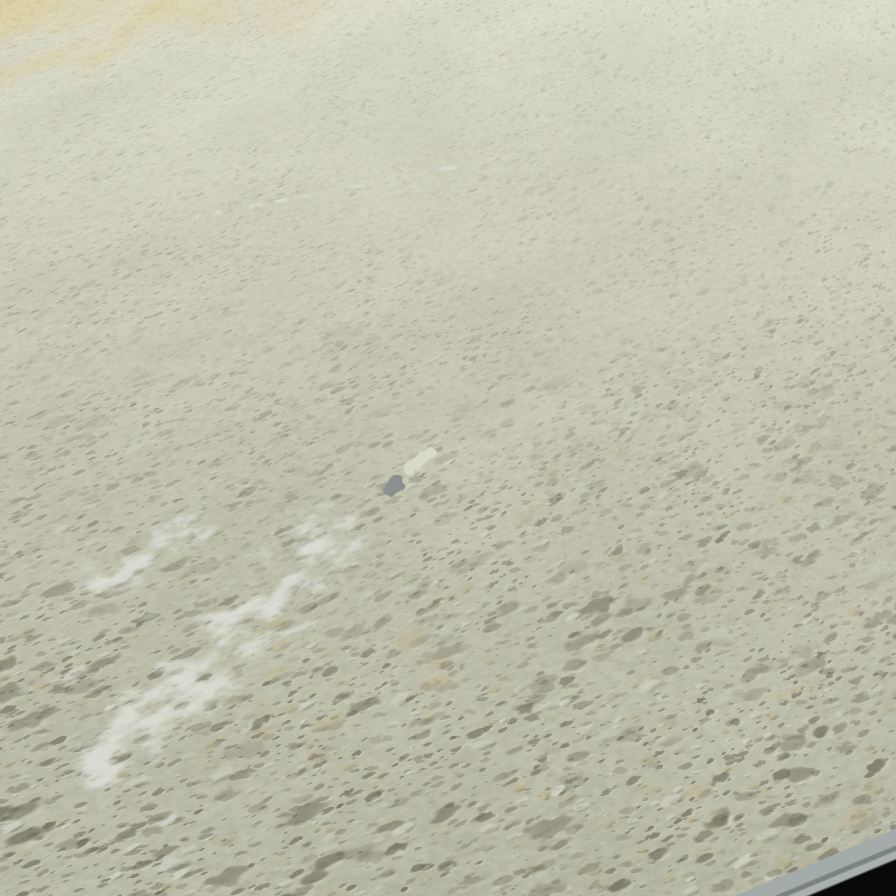
Write a WebGL 2 fragment shader that draws this texture.

```glsl
#version 300 es
precision highp float;
precision highp int;

#define NEAR_COLOR vec3(0.722, 0.725, 0.645)
#define FAR_COLOR vec3(0.855, 0.855, 0.785)
#define PIT_COLOR vec3(0.43, 0.42, 0.35)
#define OCHRE_COLOR vec3(0.74, 0.66, 0.44)
#define CHALK_COLOR vec3(0.87, 0.88, 0.85)
#define FAR_SCALE 0.36
#define GRAIN_TILT 0.36
#define GRAIN_STRETCH 1.9
#define PIT_DENSITY 0.52
#define PIT_STRENGTH 0.8
#define FINE_CONTRAST 0.055

uniform vec2 u_resolution;
out vec4 fragColor;

vec3 hash3(vec2 cell, int seed) {
    uvec3 v = uvec3(ivec3(ivec2(cell), seed));
    v = v * 1664525u + 1013904223u;
    v.x += v.y * v.z; v.y += v.z * v.x; v.z += v.x * v.y;
    v ^= v >> 16u;
    v.x += v.y * v.z; v.y += v.z * v.x; v.z += v.x * v.y;
    return vec3(v >> 8u) / 16777216.0;
}

float noise(vec2 p) {
    vec2 i = floor(p), f = fract(p);
    f = f * f * (3.0 - 2.0 * f);
    float low = mix(hash3(i, 7).x, hash3(i + vec2(1, 0), 7).x, f.x);
    float high = mix(hash3(i + vec2(0, 1), 7).x, hash3(i + vec2(1, 1), 7).x, f.x);
    return mix(low, high, f.y);
}

float fbm(vec2 p) {
    float sum = 0.0, gain = 0.5;
    for (int i = 0; i < 4; i++) {
        sum += gain * noise(p);
        p = p * 2.03 + 17.3;
        gain *= 0.5;
    }
    return sum / 0.9375;
}

vec2 rotate(vec2 p, float angle) {
    float c = cos(angle), s = sin(angle);
    return vec2(c * p.x + s * p.y, c * p.y - s * p.x);
}

float segmentDistance(vec2 p, vec2 a, vec2 b) {
    vec2 ab = b - a;
    return length(p - a - ab * clamp(dot(p - a, ab) / dot(ab, ab), 0.0, 1.0));
}

// Pits with a lit rim, mixed with pale and ochre pebbles
vec3 scatterGrains(vec3 color, vec2 q, int seed, float strength, float pixel) {
    float rough = (noise(q * 4.0) - 0.5) * 0.9;
    for (int k = 0; k < 9; k++) {
        vec2 cell = floor(q) + vec2(k % 3 - 1, k / 3 - 1);
        vec3 place = hash3(cell, seed), kind = hash3(cell, seed + 50);
        if (place.z > PIT_DENSITY) continue;
        float radius = mix(0.13, 0.42, kind.x * kind.x);
        vec2 d = rotate(q - cell - 0.1 - 0.8 * place.xy, kind.z - 0.5) / radius;
        float soft = max(0.6, pixel / radius);
        float body = 1.0 - smoothstep(1.0 - 0.5 * soft, 1.0 + 0.5 * soft, length(d * vec2(0.8, 1.15)) + rough);
        float rim = 1.0 - smoothstep(0.4, 1.1, length((d + vec2(-0.3, 1.0)) * vec2(0.8, 1.4)) + rough);
        float amount = strength * mix(0.4, 1.0, kind.z);
        if (kind.y < 0.74) {
            color = mix(color, CHALK_COLOR, rim * amount * 0.4);
            color = mix(color, PIT_COLOR, body * amount);
        } else {
            vec3 pebble = kind.y < 0.86 ? mix(OCHRE_COLOR, color, 0.35) : CHALK_COLOR;
            color = mix(color, PIT_COLOR, rim * amount * 0.6);
            color = mix(color, pebble, body * amount * 0.75);
        }
    }
    return color;
}

void main() {
    vec2 uv = gl_FragCoord.xy / u_resolution;
    float pixel = 1.0 / u_resolution.y;

    // Receding ground plane
    float scale = mix(1.0, FAR_SCALE, uv.y);
    vec2 ground = vec2((uv.x - 0.5) / scale, -log(scale) / (1.0 - FAR_SCALE));
    vec2 grain = rotate(ground, GRAIN_TILT) / vec2(GRAIN_STRETCH, 1.0);

    // Base tone, broad mottling and a yellow stain
    vec3 color = mix(NEAR_COLOR, FAR_COLOR, uv.y * (0.3 + 0.7 * uv.y));
    color += (fbm(grain * 9.0) - 0.5) * 0.045;
    float stain = smoothstep(0.9, 1.0, uv.y - 0.16 * uv.x + 0.12 * (fbm(grain * 14.0) - 0.5));
    color = mix(color, vec3(0.86, 0.81, 0.62), stain * 0.75 * (1.0 - smoothstep(0.2, 0.5, uv.x)));
    color += (fbm(grain * 190.0) - 0.5) * FINE_CONTRAST * mix(1.5, 0.8, uv.y);

    // Grains from fine to coarse
    float cellSize = 0.0085;
    for (int layer = 0; layer < 3; layer++) {
        float coarse = float(layer) * 0.5;
        float fade = mix(1.0, mix(0.22, 0.04, coarse), smoothstep(0.0, mix(0.95, 0.75, coarse), uv.y));
        float patches = smoothstep(0.25, 0.65, fbm(grain * 11.0 + float(layer) * 9.0));
        float strength = PIT_STRENGTH * fade * mix(0.35, 1.0, patches);
        color = scatterGrains(color, grain / cellSize, layer * 3 + 1, strength, pixel / (scale * cellSize));
        cellSize *= 1.75;
    }

    // Chalky scuffs and a faint scratch
    float band = 1.0 - smoothstep(0.0, 0.075, segmentDistance(uv, vec2(0.12, 0.15), vec2(0.37, 0.39)));
    band = max(band, 1.0 - smoothstep(0.0, 0.045, segmentDistance(uv, vec2(0.12, 0.355), vec2(0.22, 0.405))));
    float flakes = smoothstep(0.5, 0.75, fbm(grain * 55.0) * 0.6 + fbm(grain * 15.0) * 0.4 + 0.22 * band - 0.08);
    color = mix(color, CHALK_COLOR, 0.85 * flakes * smoothstep(0.0, 0.5, band));
    float scratch = 1.0 - smoothstep(0.001, 0.001 + 2.0 * pixel, segmentDistance(uv, vec2(0.22, 0.758), vec2(0.55, 0.822)));
    color = mix(color, CHALK_COLOR, scratch * smoothstep(0.35, 0.7, noise(uv * 70.0)) * 0.7);

    // Pale chip beside a grey one
    float wobble = 0.005 * (noise(uv * 160.0) - 0.5);
    float pale = segmentDistance(uv, vec2(0.457, 0.477), vec2(0.48, 0.494)) - 0.0065 + wobble;
    float grey = segmentDistance(uv, vec2(0.436, 0.456), vec2(0.443, 0.46)) - 0.0085 + wobble;
    color = mix(color, vec3(0.85, 0.85, 0.79), 1.0 - smoothstep(-pixel, pixel, pale));
    color = mix(color, vec3(0.55, 0.57, 0.56), 1.0 - smoothstep(-pixel, pixel, grey));

    // Metal edge and shadow in the corner
    float drop = 0.075 + 0.417 * (uv.x - 1.0) - uv.y;
    vec3 metal = mix(vec3(0.64, 0.67, 0.67), vec3(0.48, 0.51, 0.51), smoothstep(0.017, 0.02, drop));
    metal = mix(metal, vec3(0.66, 0.69, 0.69), smoothstep(0.023, 0.026, drop));
    metal = mix(metal, vec3(0.03), smoothstep(0.032, 0.036, drop));
    color = mix(color, metal, smoothstep(-pixel, pixel, drop));

    fragColor = vec4(clamp(color, 0.0, 1.0), 1.0);
}
```
